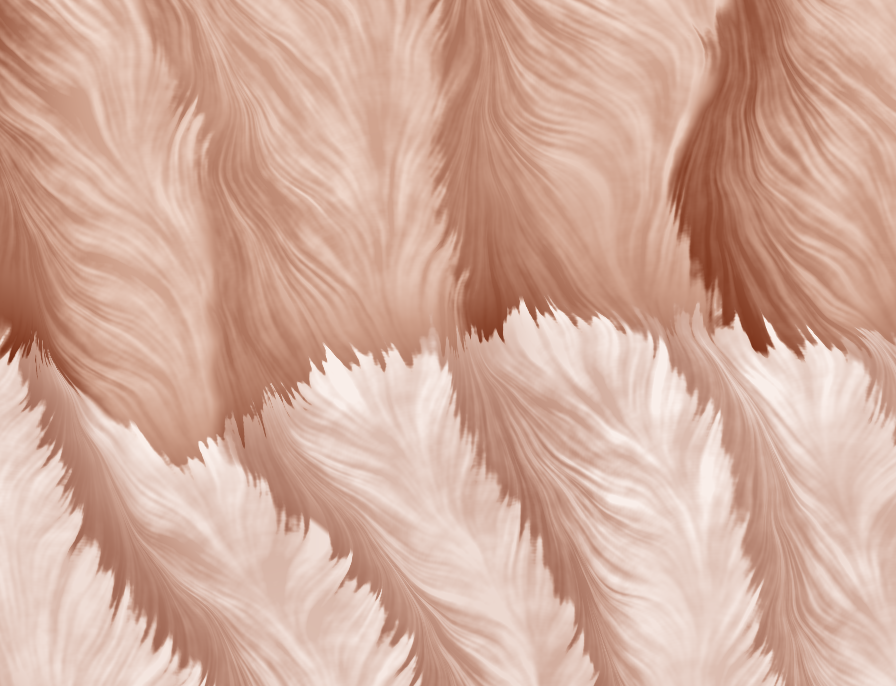
Reproduce this texture procedurally as a Shadertoy shader.

```glsl
// Draped plush fur: an upper sheet of upright folds hangs behind a paler, slanted lower sheet.
// Noise is averaged along a curved hair direction to make strands, and each strand
// carries the fold shading from its root outwards, so that every fold edge is tufted.

float hash(vec2 p) {
    return fract(sin(dot(p, vec2(127.1, 311.7))) * 43758.5453);
}

float noise(vec2 p) {
    vec2 i = floor(p), f = fract(p);
    f = f * f * (3.0 - 2.0 * f);
    return mix(mix(hash(i), hash(i + vec2(1, 0)), f.x),
               mix(hash(i + vec2(0, 1)), hash(i + vec2(1, 1)), f.x), f.y);
}

// Height of the line where the lower sheet covers the upper one
float rimHeight(float x) {
    float dip = (x - 0.28) / 0.15;
    return 0.46 + 0.02 * sin(x * 9.0) + 0.03 * x - 0.18 * exp(-dip * dip);
}

// Position across the folds of the upper (x) and lower (y) sheet, one unit per fold
vec2 foldPhase(vec2 p) {
    float warp = 0.17 * (noise(p * 3.0 + 5.0) - 0.5);
    return vec2((p.x + 0.20 * p.y - 0.84 + warp) / 0.36,
                (p.x + 0.45 * p.y - 0.88 + warp) / 0.32);
}

// Direction from root to tip, fanning out over each fold
vec2 hairDirection(vec2 p) {
    vec2 fan = cos(6.2832 * (foldPhase(p) - 0.95));
    float lower = smoothstep(-0.04, 0.04, rimHeight(p.x) - p.y);
    float angle = mix(2.0 - 0.45 * fan.x, 1.85 - 0.75 * fan.y, lower);
    angle += 0.9 * (noise(p * 6.0) - 0.5) + 0.55 * (noise(p * 22.0) - 0.5);
    return vec2(cos(angle), sin(angle));
}

// Slow rise from shadow to crest, then a steep drop
float foldLight(float phase) {
    float t = fract(phase);
    return smoothstep(-0.05, 0.65, t) * (1.0 - smoothstep(0.92, 1.0, t));
}

// Fold shading: 0 is deep shadow, 1 is the palest crest
float sheetTone(vec2 p) {
    vec2 phase = foldPhase(p);
    float above = p.y - rimHeight(p.x);
    float depth = 0.5 + 0.7 * noise(p * 3.2 + 17.0);

    float calm = (p.x - 0.40) / 0.22;
    float upperDepth = depth * (1.0 - 0.5 * exp(-calm * calm));
    float upper = 0.76 - 0.62 * upperDepth * (1.0 - foldLight(phase.x));
    upper -= 0.32 * exp(-max(above, 0.0) / 0.09);

    float lower = 0.90 - 0.52 * depth * (1.0 - foldLight(phase.y));
    lower += 0.12 * exp(min(above, 0.0) / 0.05);

    float tone = mix(lower, upper, smoothstep(-0.008, 0.008, above));
    return tone + 0.16 * (noise(p * 5.0 + 31.0) - 0.5);
}

// Noise averaged along the hair: fine strands plus wider locks
float strands(vec2 p) {
    float fine = 0.0, locks = 0.0;
    for (int i = 0; i < 22; i++) {
        fine += noise(p * 175.0);
        locks += noise(p * 62.0 + 40.0);
        p -= 0.005 * hairDirection(p);
    }
    fine = fine / 22.0 - 0.5;
    locks = locks / 22.0 - 0.5;
    return clamp(0.5 + 3.6 * fine + 2.0 * locks, 0.0, 1.0);
}

vec3 furColour(float tone) {
    vec3 shadow = vec3(0.54, 0.29, 0.21);
    vec3 rose = vec3(0.79, 0.62, 0.55);
    vec3 cream = vec3(0.94, 0.87, 0.84);
    tone = clamp(tone, -0.2, 1.1);
    return tone < 0.6 ? mix(shadow, rose, tone / 0.6)
                      : mix(rose, cream, (tone - 0.6) / 0.4);
}

void mainImage(out vec4 fragColor, in vec2 fragCoord) {
    vec2 p = fragCoord / iResolution.y;
    float strand = strands(p);

    // Bright strands are long, so their roots lie further back
    vec2 root = p - 0.07 * strand * hairDirection(p);
    float gloss = 0.20 + 0.16 * noise(p * 7.0 + 3.0);
    float tone = sheetTone(root) + gloss * (strand - 0.5);

    // The upper sheet is a little warmer
    float warmth = smoothstep(-0.02, 0.02, root.y - rimHeight(root.x));
    vec3 colour = furColour(tone) + warmth * vec3(0.015, 0.0, -0.015);
    fragColor = vec4(colour, 1.0);
}
```
